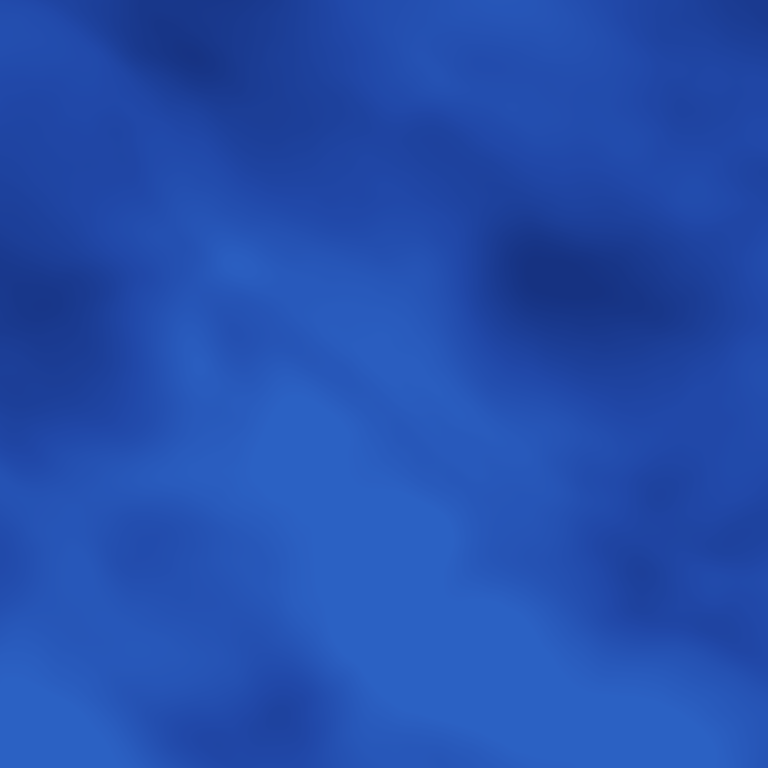
Give the GLSL for this texture, as a Shadertoy shader.

```glsl
const vec3 DEEP_BLUE  = vec3(0.085, 0.195, 0.505);
const vec3 ROYAL_BLUE = vec3(0.128, 0.282, 0.660);
const vec3 LIGHT_BLUE = vec3(0.170, 0.380, 0.765);

const float CLOUD_SCALE   = 4.2;   // cloud cells across the canvas
const float CLOUD_GAIN    = 1.35;  // contrast of the clouds
const float MEAN_TONE     = 0.52;
const float VERTICAL_FALL = 0.34;  // tone lost from bottom to top
const float DRIFT_ANGLE   = -0.6;  // direction in which clouds stretch
const float DRIFT_STRETCH = 1.25;
const float WARP_AMOUNT   = 0.22;
const float RAGGED_SCALE  = 42.0;
const float RAGGED_AMOUNT = 0.016;
const float TONE_STEPS    = 26.0;
const float STEP_STRENGTH = 0.55;

mat2 rotation(float angle) {
    float c = cos(angle), s = sin(angle);
    return mat2(c, s, -s, c);
}

float hash(vec2 p) {
    vec3 q = fract(vec3(p.xyx) * 0.1031);
    q += dot(q, q.yzx + 33.33);
    return fract((q.x + q.y) * q.z);
}

float valueNoise(vec2 p) {
    vec2 cell = floor(p), f = fract(p);
    vec2 u = f * f * f * (f * (f * 6.0 - 15.0) + 10.0);
    float low  = mix(hash(cell), hash(cell + vec2(1, 0)), u.x);
    float high = mix(hash(cell + vec2(0, 1)), hash(cell + vec2(1, 1)), u.x);
    return mix(low, high, u.y);
}

// Soft clouds: three octaves, each turned to hide the grid
float clouds(vec2 p) {
    float sum = 0.0, weight = 0.64;
    for (int i = 0; i < 3; i++) {
        sum += weight * (valueNoise(p) - 0.5);
        p = rotation(0.9) * p * 1.9 + 17.3;
        weight *= 0.42;
    }
    return sum;
}

// Soft terraces that flatten the tone into faint patches
float terrace(float tone) {
    float level = tone * TONE_STEPS;
    float stepped = floor(level) + smoothstep(0.2, 0.8, fract(level));
    return mix(level, stepped, STEP_STRENGTH) / TONE_STEPS;
}

void mainImage(out vec4 fragColor, in vec2 fragCoord) {
    vec2 uv = fragCoord / iResolution.xy;

    // Stretched and gently warped cloud coordinates
    vec2 p = rotation(-DRIFT_ANGLE) * (uv * CLOUD_SCALE);
    p.x /= DRIFT_STRETCH;
    p += 40.0;
    vec2 warp = vec2(valueNoise(p * 1.3 + 5.2), valueNoise(p * 1.3 + 71.7)) - 0.5;
    p += WARP_AMOUNT * 2.0 * warp;

    // Tone: clouds over a vertical fall, with ragged contours
    float tone = MEAN_TONE + CLOUD_GAIN * clouds(p);
    tone -= VERTICAL_FALL * (uv.y - 0.5);
    tone += RAGGED_AMOUNT * (valueNoise(uv * RAGGED_SCALE + 9.0) - 0.5);
    tone = clamp(terrace(tone), 0.0, 1.0);

    vec3 color = mix(DEEP_BLUE, ROYAL_BLUE, smoothstep(-0.25, 0.75, tone * 1.0));
    color = tone < 0.5 ? mix(DEEP_BLUE, ROYAL_BLUE, tone * 2.0)
                       : mix(ROYAL_BLUE, LIGHT_BLUE, tone * 2.0 - 1.0);
    fragColor = vec4(color, 1.0);
}
```
